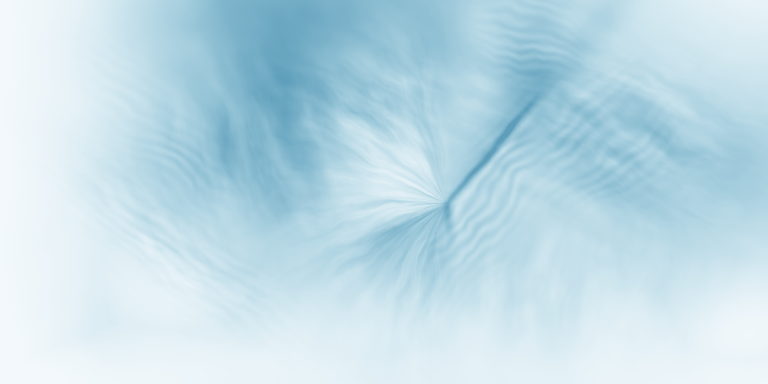
Give the GLSL for this texture, as a WebGL 1 fragment shader.

```glsl
precision highp float;
// Pale blue water surface with a folded crease, fanned streaks and fine ripples.
uniform vec2 u_resolution;

#define DEEP_COLOR vec3(0.37, 0.62, 0.73)
#define PALE_COLOR vec3(0.955, 0.975, 0.985)
#define FOLD_NODE vec2(1.163, 0.47)
#define FOLD_SLOPE 0.85
#define BASE_TONE 0.70
#define MIST_TONE 0.95
#define CLOUD_AMOUNT 0.13
#define RIPPLE_AMOUNT 0.065
#define STREAK_AMOUNT 0.34

float hash(vec2 p) {
  vec3 q = fract(vec3(p.xyx) * 0.1031);
  q += dot(q, q.yzx + 33.33);
  return fract((q.x + q.y) * q.z);
}

float noise(vec2 p) {
  vec2 i = floor(p), f = fract(p);
  f = f * f * (3.0 - 2.0 * f);
  return mix(mix(hash(i), hash(i + vec2(1.0, 0.0)), f.x),
             mix(hash(i + vec2(0.0, 1.0)), hash(i + 1.0), f.x), f.y);
}

// Layered noise centred on zero
float cloud(vec2 p) {
  float sum = 0.0, gain = 0.5;
  for (int i = 0; i < 4; i++) {
    sum += gain * (noise(p) - 0.5);
    p = mat2(1.6, 1.2, -1.2, 1.6) * p + 7.3;
    gain *= 0.5;
  }
  return sum;
}

vec2 turn(vec2 v, float degrees) {
  float a = radians(degrees), c = cos(a), s = sin(a);
  return vec2(c * v.x + s * v.y, c * v.y - s * v.x);
}

float blob(vec2 p, vec2 center, vec2 radius, float degrees) {
  vec2 q = turn(p - center, degrees) / radius;
  return exp(-dot(q, q));
}

// Wavy parallel crests running along the given direction
float ripple(vec2 p, float degrees, float spacing) {
  vec2 q = turn(p, degrees);
  float bend = 0.045 * noise(p * 9.0) + 0.012 * noise(p * 31.0);
  float strength = 0.25 + 1.1 * noise(q * vec2(9.0, 15.0) + 4.0);
  return strength * sin(6.2832 * (q.y + bend) / spacing);
}

// Long soft strokes along the given direction
float streak(vec2 p, float degrees, vec2 frequency) {
  vec2 q = turn(p + 0.05 * cloud(p * 7.0), degrees);
  return cloud(q * frequency);
}

// Broad light and shade
float broadTone(vec2 p) {
  float t = BASE_TONE;
  t -= 0.20 * blob(p, vec2(0.86, 0.97), vec2(0.40, 0.22), 0.0);
  t -= 0.21 * blob(p, vec2(0.73, 0.68), vec2(0.13, 0.25), 8.0);
  t -= 0.11 * blob(p, vec2(0.47, 0.66), vec2(0.24, 0.22), 0.0);
  t -= 0.13 * blob(p, vec2(1.55, 0.64), vec2(0.25, 0.13), -25.0);
  t -= 0.05 * blob(p, vec2(1.88, 0.46), vec2(0.20, 0.13), 0.0);
  t -= 0.11 * blob(p, vec2(1.38, 0.84), vec2(0.20, 0.06), 70.0);
  t += 0.13 * blob(p, vec2(1.00, 0.53), vec2(0.18, 0.10), -20.0);
  t += 0.08 * blob(p, vec2(1.20, 0.72), vec2(0.15, 0.08), 50.0);
  t += 0.10 * blob(p, vec2(1.25, 0.94), vec2(0.06, 0.10), 10.0);
  return t + 0.06 * blob(p, vec2(1.42, 0.42), vec2(0.14, 0.18), 0.0);
}

// Dark seam with a bright lip, plus the shaded lower left arm
float foldTone(vec2 p, float across) {
  float seam = across + 0.012 * cloud(p * 14.0);
  float span = smoothstep(0.34, 0.50, p.y) * (1.0 - smoothstep(0.63, 0.80, p.y));
  float t = -0.25 * span * exp(-pow(seam / 0.009, 2.0));
  t += 0.10 * span * exp(-pow((seam - 0.022) / 0.010, 2.0));
  t -= 0.10 * smoothstep(0.40, 0.60, p.y) * exp(-pow(seam / 0.045, 2.0));
  vec2 v = p - FOLD_NODE;
  float below = 0.42 * v.x - v.y + 0.03 * cloud(p * 18.0);
  float reach = smoothstep(-0.36, -0.08, v.x) * (1.0 - smoothstep(-0.02, 0.04, v.x));
  return t - 0.19 * reach * smoothstep(-0.012, 0.015, below) * exp(-max(below, 0.0) / 0.10);
}

// Strokes radiating to the left of the fold
float fanTone(vec2 p) {
  vec2 v = p - FOLD_NODE;
  float r = length(v);
  float angle = atan(v.y, -v.x) + 0.4 * r + 0.25 * cloud(p * 8.0);
  float mask = (1.0 - smoothstep(-0.05, 0.02, v.x)) * exp(-pow(r / 0.40, 2.0));
  return mask * cloud(vec2(angle * 11.0, r * 7.0));
}

void main() {
  vec2 p = gl_FragCoord.xy / u_resolution * vec2(2.0, 1.0);
  float rise = p.y - FOLD_NODE.y;
  float foldX = FOLD_NODE.x + FOLD_SLOPE * max(rise, 0.0) + 1.2 * pow(min(rise, 0.0), 2.0);
  float across = (p.x - foldX) * 0.76;

  float tone = broadTone(p) + foldTone(p, across) + STREAK_AMOUNT * fanTone(p);
  tone += CLOUD_AMOUNT * cloud(p * 5.0 + 0.6 * cloud(p * 6.0));

  // Directional strokes by region
  float strokes = streak(p, -28.0, vec2(7.0, 24.0)) * blob(p, vec2(1.60, 0.68), vec2(0.36, 0.24), -20.0);
  strokes += streak(p, -30.0, vec2(8.0, 28.0)) * blob(p, vec2(0.98, 0.72), vec2(0.22, 0.14), 0.0);
  strokes += streak(p, -68.0, vec2(6.0, 22.0)) * blob(p, vec2(0.62, 0.60), vec2(0.26, 0.20), 0.0);
  strokes += 0.8 * streak(p, 80.0, vec2(6.0, 18.0)) * blob(p, vec2(1.40, 0.22), vec2(0.45, 0.18), 0.0);
  tone += STREAK_AMOUNT * strokes;

  // Fine crests
  float crests = 0.7 * ripple(p, -30.0, 0.034) * blob(p, vec2(0.40, 0.68), vec2(0.22, 0.08), -45.0);
  crests += 0.8 * ripple(p, -15.0, 0.026) * blob(p, vec2(1.38, 0.91), vec2(0.10, 0.10), 0.0);
  crests += 0.7 * ripple(p, 48.0, 0.028) * blob(p, vec2(1.27, 0.47), vec2(0.24, 0.09), 58.0);
  crests += 0.6 * ripple(p, 35.0, 0.034) * blob(p, vec2(1.56, 0.64), vec2(0.18, 0.13), 0.0);
  tone += RIPPLE_AMOUNT * crests;

  // Mist toward the edges
  float mist = 1.0 - smoothstep(0.0, 0.64, p.x + 0.12 * cloud(p * 4.0));
  float low = 1.0 - smoothstep(0.0, 0.42, p.y + 0.12 * cloud(p * 5.0 + 9.0));
  mist = max(mist, low * (0.72 + 0.28 * abs(p.x - 1.15)));
  mist = max(mist, 0.95 * blob(p, vec2(1.95, 0.13), vec2(0.36, 0.21), 12.0));
  mist = max(mist, 0.85 * blob(p, vec2(1.98, 1.04), vec2(0.46, 0.25), -15.0));
  mist = max(mist, 0.80 * blob(p, vec2(0.38, 0.22), vec2(0.36, 0.20), -30.0));
  tone = mix(tone, MIST_TONE, clamp(mist, 0.0, 1.0));

  // Silvery strokes over the lower left mist
  float silver = blob(p, vec2(0.48, 0.34), vec2(0.27, 0.09), -38.0);
  tone += silver * (0.20 * streak(p, -36.0, vec2(9.0, 34.0)) + 0.025 * ripple(p, -35.0, 0.028));

  float level = clamp((tone - 0.37) / 0.585, 0.0, 1.0);
  vec3 color = mix(DEEP_COLOR, PALE_COLOR, level);
  color += vec3(0.0, 0.07, 0.07) * level * (1.0 - level);
  gl_FragColor = vec4(color, 1.0);
}
```
